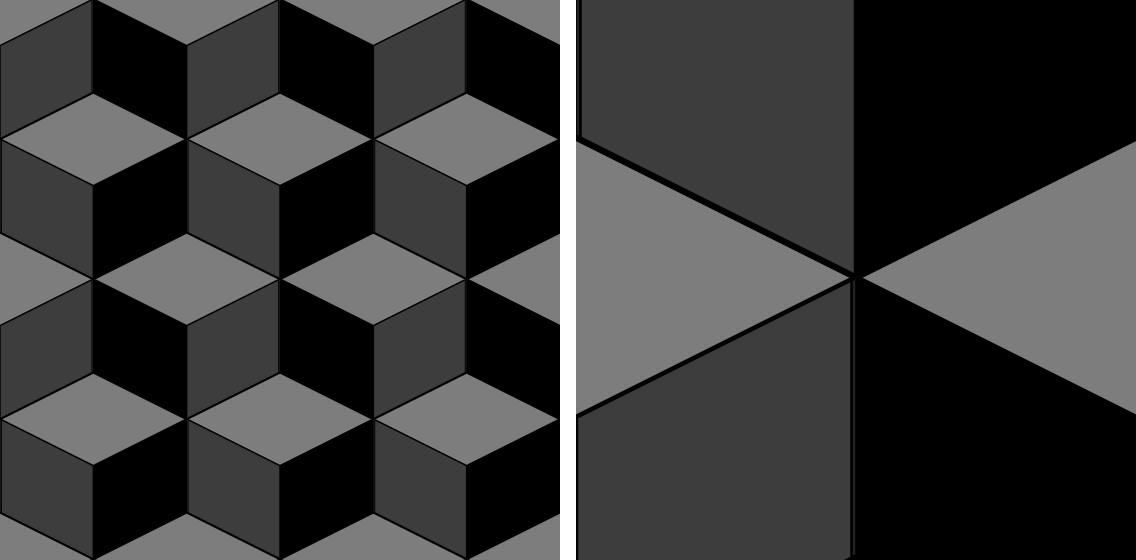
Left, the full canvas; right, a detail of the centre.
Write a Shadertoy shader that draws this pattern.

```glsl
const float COLUMNS = 3.0;
const vec2 CELL = vec2(1.0, 1.5);          // two staggered cubes per cell
const vec3 LID_COLOR = vec3(0.49);
const vec3 SIDE_COLOR = vec3(0.24);
const vec3 SEAM_COLOR = vec3(0.13);

// Offset to the nearest copy of a lattice point
vec2 wrapCentered(vec2 p, vec2 period) {
    return p - period * round(p / period);
}

// Signed distance to a two-to-one rhombus of unit width
float rhombus(vec2 p) {
    return (0.5 * abs(p.x) + abs(p.y) - 0.25) * 0.8944;
}

// Signed distance to the strip between two bounds
float strip(float x, float low, float high) {
    return max(low - x, x - high);
}

float coverage(float dist, float pixel) {
    return clamp(0.5 - dist / pixel, 0.0, 1.0);
}

void mainImage(out vec4 fragColor, in vec2 fragCoord) {
    vec2 p = fragCoord / iResolution.xy * COLUMNS - vec2(0.0, 0.004);
    float pixel = COLUMNS / min(iResolution.x, iResolution.y);

    // Lids on the two staggered lattices
    float lidA = rhombus(wrapCentered(p - 0.5 * CELL, CELL));
    float lidB = rhombus(wrapCentered(p, CELL));
    float lid = min(lidA, lidB) + 0.0054;

    // Grey sides fill the left half of each column, mirrored on alternate rows
    vec2 local = mod(p + vec2(0.25, 0.0), CELL) - vec2(0.25, 0.0);
    bool belowA = local.y < 0.5 * CELL.y;
    float across = belowA ? local.x : 0.5 - local.x;
    float lidAbove = belowA ? lidA : lidB;
    float lidBelow = belowA ? lidB : lidA;
    float span = max(0.0028 - lidAbove, 0.0062 - lidBelow);
    float side = max(span, strip(across, 0.0103, 0.4960));

    // Faint seam beside the outer edge of each grey side
    float seam = max(span, strip(across, 0.0014, 0.0056));

    // Black outlines and black sides are the ground
    vec3 color = vec3(0.0);
    color = mix(color, SEAM_COLOR, coverage(seam, pixel));
    color = mix(color, SIDE_COLOR, coverage(side, pixel));
    color = mix(color, LID_COLOR, coverage(lid, pixel));
    fragColor = vec4(color, 1.0);
}
```
